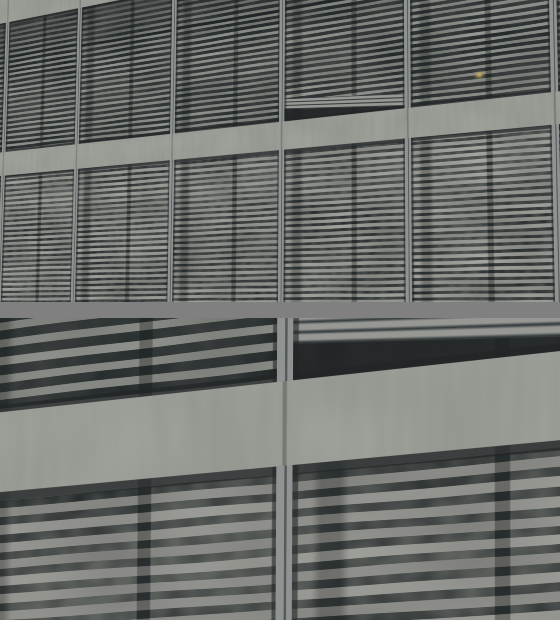
Top: the whole. Bottom: its middle third, enlarged.
Write a WebGL 1 fragment shader that draws this texture.

```glsl
precision highp float;
uniform vec2 u_resolution;

// Perspective: bay index from x, wall height from x and y (y runs down)
const float BAY_START = 0.1367;
const float BAY_WIDTH = 0.1512;
const float BAY_GROWTH = 0.0632;
const float SLOPE = 0.4006;
const float HEIGHT_GROWTH = 0.3917;
const float LEAN = 0.028;
const float LEAN_CENTRE = 0.61;

// Layout on the wall
const float TOP_BAND_END = 0.079;
const vec2 BAND = vec2(0.505, 0.583);
const float SLATS = 60.0;
const float MULLION_HALF = 0.023;
const float LEFT_POST = -0.858;
const float DAMAGED_BAY = 2.0;
const vec2 LAMP = vec2(3.51, 0.443);

// Colours
const vec3 BAND_COLOR = vec3(0.60, 0.61, 0.585);
const vec3 SLAT_UPPER = vec3(0.52, 0.53, 0.51);
const vec3 SLAT_LOWER = vec3(0.57, 0.575, 0.555);
const vec3 GLASS_DARK = vec3(0.13, 0.15, 0.155);
const vec3 GLASS_LIGHT = vec3(0.37, 0.385, 0.37);
const vec3 METAL = vec3(0.56, 0.58, 0.575);
const vec3 SHADOW = vec3(0.13, 0.145, 0.15);
const vec3 LAMP_COLOR = vec3(0.85, 0.72, 0.35);

float hash(vec2 p) {
  return fract(sin(dot(p, vec2(127.1, 311.7))) * 43758.547);
}

float gradientDot(vec2 cell, vec2 offset) {
  float angle = 6.28318 * hash(cell);
  return dot(vec2(cos(angle), sin(angle)), offset);
}

float gradientNoise(vec2 p) {
  vec2 i = floor(p);
  vec2 f = p - i;
  vec2 w = f * f * f * (f * (f * 6.0 - 15.0) + 10.0);
  vec2 e = vec2(1.0, 0.0);
  return mix(mix(gradientDot(i, f), gradientDot(i + e, f - e), w.x),
             mix(gradientDot(i + e.yx, f - e.yx), gradientDot(i + 1.0, f - 1.0), w.x), w.y);
}

float stripe(float v, float a, float b, float aa) {
  return smoothstep(a - aa, a + aa, v) * (1.0 - smoothstep(b - aa, b + aa, v));
}

// Dark uprights behind the blinds
float uprights(float u, float bay, float aa) {
  float middle = 0.58 + 0.04 * (hash(vec2(bay, 4.0)) - 0.5);
  return max(stripe(u, middle - 0.02, middle + 0.02, aa),
             0.8 * stripe(u, 0.09, 0.17, aa + 0.015));
}

vec3 glass(float u, float bay, float h, float lower, float posts) {
  vec2 q = vec2(u + bay * 3.7, h);
  float tone = 0.26 + 0.22 * lower;
  tone += 0.45 * gradientNoise(q * vec2(2.3, 7.0));
  tone += 0.30 * gradientNoise(q * vec2(17.0, 45.0)) * (0.5 + lower);
  tone += 0.25 * lower * smoothstep(0.10, 0.0, abs(h - 0.68));
  tone -= 0.4 * (1.0 - lower) * stripe(h, 0.193, 0.202, 0.003);
  vec3 color = mix(GLASS_DARK, GLASS_LIGHT, clamp(tone, 0.0, 1.0));
  return mix(color, GLASS_DARK, 0.85 * posts);
}

vec3 blinds(float u, float bay, float h, float lower, float aaU, float aaH) {
  float posts = uprights(u, bay, aaU);
  vec3 back = glass(u, bay, h, lower, posts);

  // Slats with small shifts, bends and uneven brightness
  float s = h * SLATS + 0.5 * hash(vec2(bay, lower));
  s += 0.14 * gradientNoise(vec2(u * 2.0 + bay * 5.0, s * 0.4));
  float id = floor(s);
  float edge = 0.6 * aaH * SLATS;
  float duty = mix(0.46, 0.54, lower);
  float slat = stripe(fract(s), 0.22, 0.22 + duty, edge);
  float shade = 0.92 + 0.14 * hash(vec2(id, bay));
  shade += 0.16 * gradientNoise(vec2(u * 3.0 + bay * 7.0, h * 9.0));
  shade *= 1.0 - 0.28 * posts;
  shade *= mix(smoothstep(-0.25, 0.30, h), 1.0, lower);
  vec3 slatColor = mix(SLAT_UPPER, SLAT_LOWER, lower) * shade;
  vec3 color = mix(back, slatColor, slat);

  // Sagging bundle above an open gap
  if (bay == DAMAGED_BAY && lower < 0.5) {
    float bundleTop = mix(0.442, 0.468, u);
    float bundleEnd = mix(0.470, 0.499, u);
    float t = (h - bundleTop) / (bundleEnd - bundleTop);
    float bent = stripe(fract(t * 3.0), 0.12, 0.82, 0.18);
    vec3 bundle = mix(SHADOW * 1.7, SLAT_LOWER * 1.04, bent);
    color = mix(color, bundle, smoothstep(-0.05, 0.05, t));
    color = mix(color, SHADOW + 0.25 * (back - GLASS_DARK), smoothstep(0.97, 1.05, t));
  }
  return color;
}

void main() {
  vec2 p = gl_FragCoord.xy / u_resolution;
  p.y = 1.0 - p.y;

  // Wall coordinates and their pixel sizes
  float x = p.x - LEAN * (p.x - LEAN_CENTRE) * (p.y - 0.5);
  float span = BAY_WIDTH + BAY_GROWTH * x;
  float k = (x - BAY_START) / span;
  float stretch = 1.0 + HEIGHT_GROWTH * p.x;
  float h = (p.y + SLOPE * p.x) / stretch;
  float aaK = (BAY_WIDTH + BAY_GROWTH * BAY_START) / (span * span * u_resolution.x);
  float aaH = 1.0 / (stretch * u_resolution.y);
  float bay = floor(k);
  float lower = step(0.5 * (BAND.x + BAND.y), h);

  vec3 color = blinds(k - bay, bay, h, lower, aaK, aaH);
  vec2 lampOffset = (vec2(k, h) - LAMP) / vec2(0.025, 0.007);
  color = mix(color, LAMP_COLOR, 0.8 * exp(-dot(lampOffset, lampOffset)));

  // Shadow lines beside the bands
  float recess = stripe(h, BAND.x - 0.007, BAND.y + 0.009, aaH);
  recess = max(recess, stripe(h, -1.0, TOP_BAND_END + 0.008, aaH));
  color = mix(color, SHADOW, 0.75 * recess);

  // Mullions: two pale rails, a dark groove and side shadows
  float d = k < -0.5 ? k - LEFT_POST : k - floor(k + 0.5);
  float side = stripe(d, -1.5 * MULLION_HALF, 1.7 * MULLION_HALF, aaK);
  float rail = stripe(d, -MULLION_HALF, MULLION_HALF, 0.6 * aaK);
  float groove = stripe(d, 0.0, 0.3 * MULLION_HALF, 0.6 * aaK);
  color = mix(color, SHADOW, 0.6 * side);
  color = mix(color, METAL * (1.0 - 0.4 * groove), rail);

  // Concrete bands with seams and faint stains
  float band = max(stripe(h, BAND.x, BAND.y, 0.7 * aaH),
                   stripe(h, -1.0, TOP_BAND_END, 0.7 * aaH));
  float stain = 0.05 * gradientNoise(vec2(k * 3.0, h * 14.0))
              + 0.03 * gradientNoise(vec2(k * 28.0, h * 12.0));
  float seam = stripe(d, -0.006, 0.006, aaK);
  vec3 bandColor = BAND_COLOR * (1.0 + stain) * (1.0 - 0.22 * seam);
  color = mix(color, bandColor, band);

  gl_FragColor = vec4(color, 1.0);
}
```
